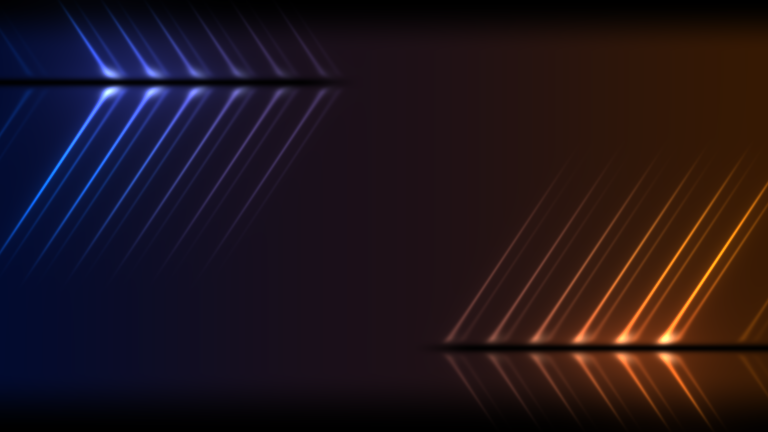
Reproduce this background procedurally as a WebGL 1 fragment shader.

```glsl
precision highp float;
// Two groups of slanted neon rays, cool at upper left and warm at lower right,
// each reflected in a dark seam over a blue-to-brown gradient. Both groups share
// one function: the left group is the right one turned half a revolution.
uniform vec2 u_resolution;

const float ASPECT = 16.0 / 9.0;
const float SLANT = 0.667;    // sideways run per unit of height
const float SPACING = 0.0995; // gap between ray feet
const int RAYS = 6;

float gauss(float x) {
  return exp(-x * x);
}

// Sharp core plus soft halo, widening towards the foot.
float beam(float dist, float height) {
  float width = 0.0032 + 0.007 * exp(-height * 22.0);
  return gauss(dist / width) + 0.17 * exp(-abs(dist) / 0.016);
}

// Brightness of one ray and its dim companion, with the foot at footX.
float rayPair(vec2 q, float footX, float companion) {
  float height = abs(q.y);
  float dist = (q.x - footX - SLANT * height) * 0.832;
  return beam(dist, height) + 0.28 * beam(dist - companion, height);
}

// Rays rise to the right in local space; the strongest stands at the origin.
vec3 rayGroup(vec2 q, float companion, vec3 vivid, vec3 pale, vec3 footTint) {
  float height = abs(q.y);
  float above = step(0.0, q.y);
  float reach = mix(0.21, 0.49, above);
  float fade = 1.0 - smoothstep(reach * 0.25, reach, height);
  fade *= mix(0.6, 1.0, above) * smoothstep(0.006, 0.025, height);

  vec3 light = vec3(0.0);
  for (int i = 0; i < RAYS; i++) {
    float rank = float(i) / float(RAYS - 1);
    float footX = -float(i) * SPACING;
    float power = mix(1.0, 0.36, pow(rank, 0.75));
    vec3 tint = mix(footTint, vivid, smoothstep(0.0, 0.25, height));
    tint = mix(tint, pale, smoothstep(0.0, 0.85, rank));
    light += tint * power * fade * rayPair(q, footX, companion);

    // White-hot flare where the ray meets the seam.
    vec2 flare = vec2(q.x - footX - SLANT * height - 0.3 * companion, height - 0.018);
    float hot = gauss(length(flare / vec2(0.019, 0.016)));
    light += mix(footTint, vec3(0.9, 1.0, 0.9), 0.55) * hot
           * power * (1.0 - 0.85 * rank) * mix(0.65, 0.9, above);
  }

  // Faint stray ray ahead of the group.
  light += vivid * 0.13 * fade * rayPair(q, 0.182, companion);

  // Haze hugging the seam around the strong rays.
  float haze = exp(-height * 11.0) * gauss((q.x + 0.08 - SLANT * height) / 0.2);
  return light + footTint * 0.3 * haze;
}

// Dark slit, fading out beyond the weakest ray.
float seam(vec2 q) {
  return 0.95 * gauss(q.y / 0.010) * smoothstep(-0.58, -0.42, q.x);
}

vec3 backdrop(vec2 uv) {
  vec3 navy = vec3(0.0, 0.04, 0.19);
  vec3 plum = vec3(0.105, 0.06, 0.095);
  vec3 brown = vec3(0.21, 0.095, 0.01);
  vec3 color = mix(navy, plum, smoothstep(-0.1, 0.5, uv.x));
  color = mix(color, brown, smoothstep(0.42, 1.05, uv.x));
  float edges = smoothstep(0.0, 0.14, uv.y) * smoothstep(0.0, 0.12, 1.0 - uv.y);
  return color * edges;
}

void main() {
  vec2 uv = gl_FragCoord.xy / u_resolution;
  vec2 p = uv * vec2(ASPECT, 1.0);
  vec2 cool = vec2(0.263, 0.809) - p;
  vec2 warm = p - vec2(1.523, 0.194);

  vec3 color = backdrop(uv);
  color += rayGroup(cool, -0.03, vec3(0.06, 0.52, 1.15),
                    vec3(0.36, 0.31, 0.58), vec3(0.30, 0.38, 1.0));
  color += rayGroup(warm, 0.027, vec3(1.15, 0.66, 0.08),
                    vec3(0.58, 0.34, 0.28), vec3(1.0, 0.42, 0.16));
  color *= (1.0 - seam(cool)) * (1.0 - seam(warm));
  gl_FragColor = vec4(min(color, 1.0), 1.0);
}
```
